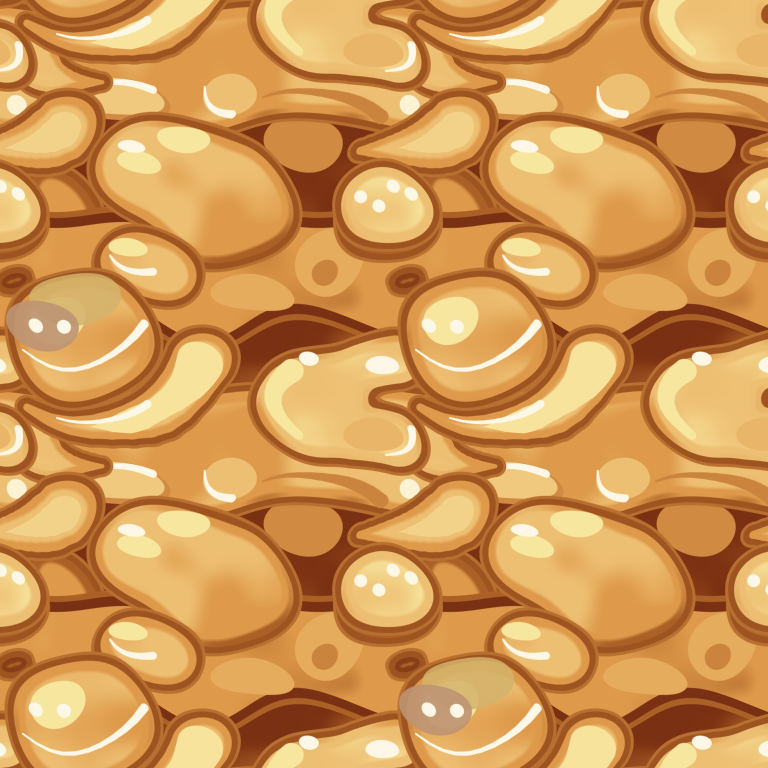
Give the GLSL for this texture, as a Shadertoy shader.

```glsl
// Glossy nuts in caramel: wavy strata with outlined ovals and tapered strands laid
// on top, all wrapped to one repeat. Shades come from a single stepped tone ramp;
// a greyish glaze covers the amber nut in alternate repeats.

const vec2 REPEAT = vec2(3.93, 3.84);   // the canvas is 7.68 units high
vec2 p;
vec3 col;
float softEdge;

float hash(vec2 v) { return fract(sin(dot(v, vec2(127.1, 311.7))) * 43758.5); }

vec2 wrap(vec2 d) { return d - REPEAT * round(d / REPEAT); }

// Value noise that repeats with the tile
float noise(vec2 v) {
    vec2 g = v / REPEAT * 9.0, i = floor(g), f = smoothstep(0.0, 1.0, fract(g));
    vec2 a = mod(i, 9.0), b = mod(i + 1.0, 9.0);
    return mix(mix(hash(a), hash(vec2(b.x, a.y)), f.x),
               mix(hash(vec2(a.x, b.y)), hash(b), f.x), f.y);
}

// Ramp: 0 gloss, 1 cream, 2 honey, 3 caramel, 4 brown, 5 dark
vec3 tone(float t) {
    vec3 c = mix(vec3(0.99, 0.97, 0.9), vec3(0.97, 0.9, 0.62), smoothstep(0.2, 0.8, t));
    c = mix(c, vec3(0.93, 0.75, 0.45), smoothstep(1.2, 1.8, t));
    c = mix(c, vec3(0.87, 0.6, 0.29), smoothstep(2.2, 2.8, t));
    c = mix(c, vec3(0.67, 0.38, 0.15), smoothstep(3.2, 3.8, t));
    return mix(c, vec3(0.48, 0.19, 0.07), smoothstep(4.2, 4.8, t));
}

float oval(float x, float y, float rx, float ry, float angle) {
    vec2 d = wrap(p - vec2(x, y)), r = vec2(rx, ry);
    float s = sin(angle), c = cos(angle);
    d = vec2(c * d.x + s * d.y, c * d.y - s * d.x);
    float k = length(d / r);
    return k * (k - 1.0) / max(length(d / (r * r)), 0.001);
}

// Curve from a to c pulled towards b, its radius going from r0 to r1
float strand(vec2 a, vec2 b, vec2 c, float r0, float r1) {
    vec2 mid = (a + 2.0 * b + c) / 4.0, q = wrap(p - mid) + mid, from = a;
    float d = 9.0;
    for (int i = 1; i <= 10; i++) {
        float t = float(i) / 10.0;
        vec2 to = mix(mix(a, b, t), mix(b, c, t), t), e = to - from;
        float h = clamp(dot(q - from, e) / dot(e, e), 0.0, 1.0);
        d = min(d, length(q - from - e * h) - mix(r0, r1, t + (h - 1.0) / 10.0));
        from = to;
    }
    return d;
}

float blend(float a, float b, float k) {
    float h = max(k - abs(a - b), 0.0) / k;
    return min(a, b) - h * h * k / 4.0;
}

float cover(float d) { return smoothstep(softEdge, -softEdge, d); }

void paint(float d, float t) { col = mix(col, tone(t), cover(d)); }

void spot(float x, float y, float rx, float ry, float t) { paint(oval(x, y, rx, ry, 0.1), t); }

void gleam(vec2 a, vec2 b, vec2 c) { paint(strand(a, b, c, 0.01, 0.04), 0.0); }

// Outlined body with a darker inner rim
void nut(float d, float t) {
    paint(d - 0.09, 3.6);
    paint(d - 0.06, 4.4);
    paint(d, t + 0.8 * smoothstep(-0.13, -0.03, d));
}

void mainImage(out vec4 fragColor, in vec2 fragCoord) {
    softEdge = 6.0 / iResolution.y;
    p = vec2(fragCoord.x, iResolution.y - fragCoord.y) * 7.68 / iResolution.y;
    p += 0.03 * sin(18.85 * p.yx / REPEAT.yx + vec2(0, 2));
    float blotch = noise(p) - 0.5, x = p.x * 6.28318 / REPEAT.x;

    // Strata: dark gaps, tan layer, biscuit layer
    col = tone(4.75 + 0.7 * blotch);
    spot(3.05, 1.42, 0.4, 0.28, 3.4);
    nut(oval(0.62, 2.1, 0.3, 0.45, -0.4), 3.2);
    float y = wrap(p - vec2(0, 2.7)).y;
    float layer = max(-0.45 - y, y - 0.5 + 0.18 * cos(2.0 * x - 9.75));
    paint(layer - 0.16, 4.2);
    paint(layer - 0.1, 5.0);
    paint(layer, 3.1 + 0.9 * blotch);
    y = wrap(p - vec2(0, 0.7)).y;
    nut(max(-0.6 - y, y - 0.5 - 0.1 * cos(2.0 * x - 0.43)), 2.55 + 1.1 * blotch);

    // Marks and flakes lying in the layers
    spot(3.3, 2.6, 0.34, 0.34, 2.5);
    spot(3.27, 2.7, 0.13, 0.13, 3.45);
    spot(2.55, 2.95, 0.42, 0.18, 2.5);
    nut(oval(0.17, 2.82, 0.13, 0.07, -0.4), 3.8);
    paint(strand(vec2(2.6, 1), vec2(3.2, 0.7), vec2(3.8, 1.2), 0.01, 0.07), 3.45);
    spot(1.18, 1.02, 0.5, 0.21, 3.4);
    spot(1.15, 0.99, 0.47, 0.18, 1.6);
    gleam(vec2(0.7, 0.95), vec2(1, 0.78), vec2(1.5, 0.9));
    spot(2.27, 0.96, 0.27, 0.21, 2.0);
    gleam(vec2(2.02, 0.85), vec2(2, 1.1), vec2(2.3, 1.16));
    nut(strand(vec2(0.35, 0.6), vec2(0.45, 0.78), vec2(1, 0.84), 0.27, 0.02), 1.9 + blotch);
    spot(0.14, 1.06, 0.1, 0.1, 0.4);

    // Leaf-shaped flake
    float leaf = strand(vec2(-0.3, 1.52), vec2(0.25, 1.55), vec2(0.62, 1.28), 0.04, 0.34);
    nut(leaf, 2.1 + 0.6 * blotch);
    paint(leaf + 0.15, 1.5);

    // Big two-lobed nut
    float big = blend(oval(1.65, 1.72, 0.67, 0.52, 0.0), oval(2.2, 2.02, 0.72, 0.6, 0.3), 0.2);
    nut(big, 2.35 + dot(wrap(p - 1.9), vec2(0.36, 0.54)) + 0.7 * blotch);
    spot(1.85, 1.37, 0.27, 0.13, 0.8);
    spot(1.42, 1.64, 0.22, 0.11, 1.2);
    spot(1.34, 1.49, 0.14, 0.06, 0.0);

    // Small golden nut
    nut(oval(1.5, 2.67, 0.5, 0.31, 0.25), 2.4 + 1.2 * blotch);
    spot(1.27, 2.5, 0.2, 0.09, 1.0);
    gleam(vec2(1.1, 2.58), vec2(1.25, 2.8), vec2(1.55, 2.72));

    // Speckled kernel in its shell
    nut(oval(3.85, 2.2, 0.46, 0.37, 0.0), 3.2);
    nut(oval(3.85, 2.08, 0.46, 0.38, 0.0), 1.4 + 0.6 * blotch);
    for (float i = 0.0; i < 4.0; i++)
        spot(3.6 + 0.17 * i, 1.98 + 0.12 * sin(i * 2.0), 0.065, 0.065, 0.0);

    // Cashew and kidney-shaped nut
    float cashew = strand(vec2(0.3, 4.07), vec2(1.5, 4.65), vec2(1.98, 3.62), 0.04, 0.31);
    nut(cashew, 2.1);
    paint(cashew + 0.1 + 0.15 * blotch, 1.3);
    gleam(vec2(0.6, 4.15), vec2(1.2, 4.35), vec2(1.5, 4.05));
    float kidney = blend(oval(3.15, 4.03, 0.55, 0.5, 0.0),
        strand(vec2(3.95, 3.62), vec2(1.8, 4), vec2(3.95, 4.42), 0.24, 0.27), 0.1);
    nut(kidney, 1.75 + 0.8 * blotch);
    spot(3.75, 4.37, 0.3, 0.17, 2.4);
    paint(strand(vec2(2.9, 3.7), vec2(2.55, 4), vec2(3, 4.33), 0.12, 0.05), 0.9);
    gleam(vec2(3.85, 4.58), vec2(4.17, 4.55), vec2(4.14, 4.3));
    spot(3.06, 3.56, 0.1, 0.07, 0.0);
    spot(3.8, 3.68, 0.17, 0.09, 0.2);

    // Amber nut, glazed in alternate repeats
    nut(oval(0.82, 3.38, 0.7, 0.62, 0.1), 2.5 + 0.9 * blotch);
    paint(oval(0.58, 3.18, 0.3, 0.22, -0.5), 0.9);
    gleam(vec2(0.2, 3.5), vec2(0.9, 3.95), vec2(1.44, 3.25));
    vec2 id = round((p - vec2(0.82, 3.38)) / REPEAT);
    if (mod(id.x + id.y, 2.0) < 0.5) {
        col = mix(col, vec3(0.83, 0.7, 0.42), 0.85 * cover(oval(0.78, 2.98, 0.46, 0.26, 0.0)));
        col = mix(col, vec3(0.74, 0.58, 0.45), 0.9 * cover(oval(0.42, 3.24, 0.36, 0.25, 0.0)));
    }
    for (float i = 0.0; i < 2.0; i++) spot(0.35 + 0.28 * i, 3.24, 0.07, 0.07, 0.0);
    fragColor = vec4(col, 1);
}
```
